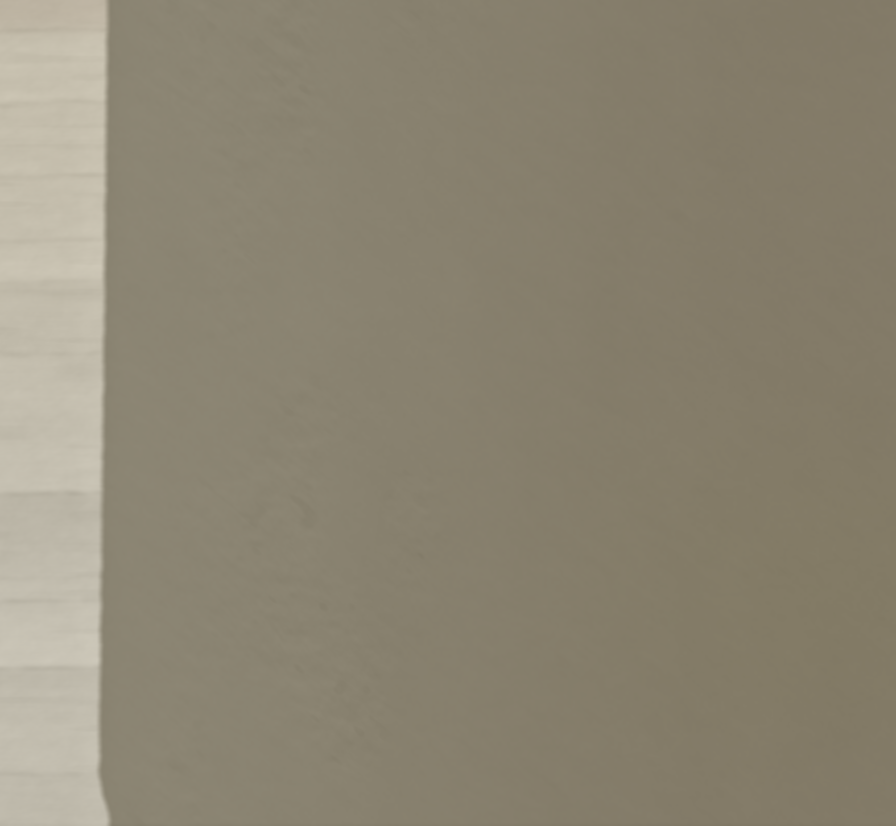
This texture is drawn by a Shadertoy shader. Its source:

```glsl
float hash(vec2 p) {
    p = fract(p * vec2(0.1031, 0.1137));
    p += dot(p, p.yx + 33.33);
    return fract((p.x + p.y) * p.x * 17.0);
}

float noise(vec2 p) {
    vec2 i = floor(p), f = fract(p);
    f = f * f * (3.0 - 2.0 * f);
    return mix(mix(hash(i), hash(i + vec2(1, 0)), f.x),
               mix(hash(i + vec2(0, 1)), hash(i + vec2(1, 1)), f.x), f.y);
}

float fbm(vec2 p) {
    float sum = 0.0, amp = 0.5;
    for (int i = 0; i < 4; i++) {
        sum += amp * (noise(p) - 0.5);
        p = mat2(1.6, 1.2, -1.2, 1.6) * p + 7.3;
        amp *= 0.5;
    }
    return sum;
}

// Painted wall: slow fade to the right, upright bands and slanted flecks
vec3 wallColor(vec2 uv, vec2 p) {
    vec3 col = mix(vec3(0.545, 0.520, 0.450), vec3(0.511, 0.479, 0.406),
                   smoothstep(0.12, 0.95, uv.x + 0.08 * (0.5 - uv.y)));
    col += 0.010 * fbm(p * vec2(11.0, 1.5)) + 0.008 * fbm(p * 8.0);

    // Scratches and dents running down to the right
    vec2 slant = vec2(0.77 * p.x - 0.64 * p.y, 0.64 * p.x + 0.77 * p.y);
    col += 0.008 * fbm(slant * vec2(25.0, 75.0));
    float wornAxis = 0.42 - 0.20 * abs(uv.y - 0.55);
    float worn = exp(-pow((uv.x - wornAxis) / 0.15, 2.0));
    float patches = smoothstep(0.35, 0.75, noise(p * vec2(14.0, 8.0) + 4.0));
    vec2 q = slant * vec2(45.0, 70.0);
    float relief = fbm(q) - fbm(q + vec2(-0.25, 0.35));
    col += (0.006 + 0.030 * worn * patches) * relief;

    // Sparse dark nicks
    float nick = smoothstep(0.80, 0.95, noise(slant * vec2(38.0, 90.0) + 11.0));
    col -= 0.012 * nick * patches * (0.2 + worn);

    vec2 o = (uv - vec2(0.92, 0.28)) * vec2(4.0, 5.0);
    return col + exp(-dot(o, o)) * vec3(0.001, 0.002, -0.008);
}

// Pale edge strip: stacked layers parted by soft, uneven seams
vec3 stripColor(vec2 uv, vec2 p) {
    const float seams[11] = float[](0.965, 0.876, 0.788, 0.710, 0.660, 0.573,
                                    0.403, 0.301, 0.273, 0.191, 0.064);
    const float tones[12] = float[](0.725, 0.767, 0.758, 0.758, 0.772, 0.746,
                                    0.756, 0.733, 0.748, 0.770, 0.746, 0.740);
    float y = uv.y + 0.004 * (noise(vec2(p.x * 40.0, p.y * 9.0)) - 0.5) - 0.012 * (uv.x - 0.05);
    float tone = tones[0], seamShade = 0.0;
    for (int i = 0; i < 11; i++) {
        float d = y - seams[i];
        float id = float(i);
        tone = mix(tone, tones[i + 1], smoothstep(0.009, -0.009, d));
        float strength = 0.3 + 0.6 * hash(vec2(id * 5.0, 3.0));
        float gaps = 0.3 + 1.0 * noise(vec2(p.x * 55.0, id * 9.0));
        seamShade += strength * (0.042 * gaps * exp(-pow(d / 0.0038, 2.0))
                   + 0.016 * smoothstep(0.004, -0.004, d) * exp(-abs(d) / 0.024)
                   - 0.016 * smoothstep(-0.004, 0.004, d) * exp(-abs(d) / 0.030));
    }
    // Warm at the top, greyer toward the foot
    vec3 tint = mix(vec3(0.008, -0.012, -0.068), vec3(0.010, -0.016, -0.084),
                    smoothstep(0.2, 0.9, uv.y));
    vec3 col = tone + tint;
    col -= vec3(0.0, 0.010, 0.010) * smoothstep(0.945, 0.985, uv.y);
    col -= seamShade;

    // Lengthwise fibres, faint thin cracks and slanted grain
    col += 0.032 * fbm(p * vec2(6.0, 75.0));
    float crack = noise(vec2(p.x * 9.0, p.y * 85.0) + 20.0);
    col -= 0.014 * smoothstep(0.72, 0.95, crack);
    col += 0.026 * fbm(vec2(p.x * 70.0 - p.y * 35.0, p.y * 100.0));
    return col + 0.012 * smoothstep(0.07, 0.11, uv.x);
}

void mainImage(out vec4 fragColor, in vec2 fragCoord) {
    vec2 uv = fragCoord / iResolution.xy;
    vec2 p = fragCoord / iResolution.y;

    // Slightly leaning boundary that flares at the foot
    float edge = 0.110 + 0.010 * uv.y + 0.012 * smoothstep(0.065, 0.0, uv.y);
    edge += 0.003 * fbm(vec2(3.0, p.y * 60.0));
    float d = uv.x - edge;
    float blur = max(0.0048, 1.0 / iResolution.x);

    vec3 wall = wallColor(uv, p);
    wall -= 0.016 * exp(-max(d, 0.0) / 0.009);
    vec3 col = mix(stripColor(uv, p), wall, smoothstep(-blur, blur, d));

    // Fine grain and a dim lower border
    col += 0.004 * (noise(p * 200.0) - 0.5);
    col -= 0.012 * smoothstep(0.005, 0.0, uv.y);
    fragColor = vec4(clamp(col, 0.0, 1.0), 1.0);
}
```
